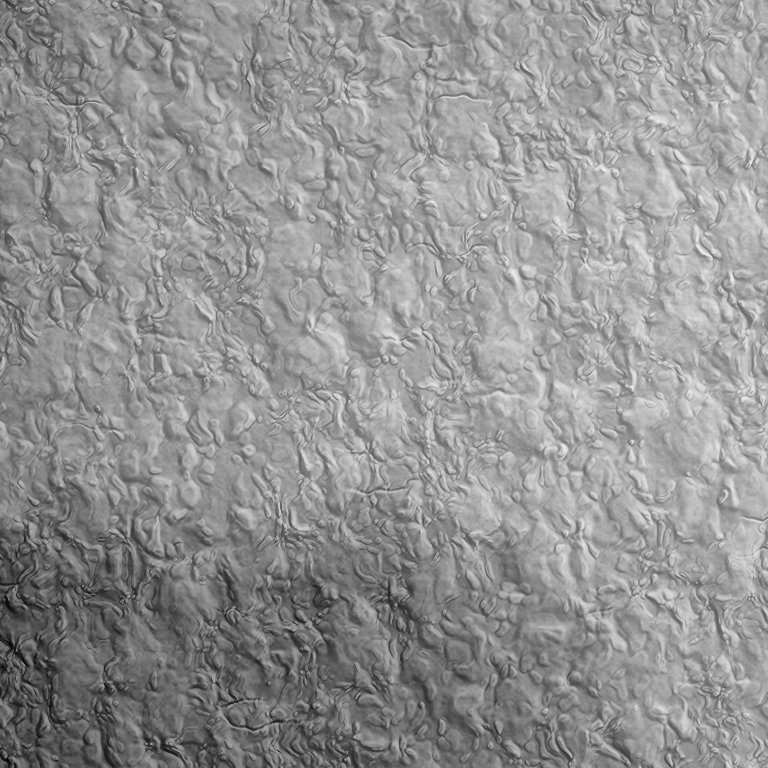
A Shadertoy shader for this texture:

```glsl
#define CLUMP_SCALE vec2(15.0, 10.0)
#define LUMP_SCALE vec2(31.0, 21.0)
#define PEBBLE_SCALE vec2(60.0, 47.0)
#define GRAIN_SCALE vec2(108.0, 90.0)
#define CLUMP_HEIGHT 0.0090
#define LUMP_HEIGHT 0.0068
#define PEBBLE_HEIGHT 0.0036
#define GRAIN_HEIGHT 0.0020
#define LIGHT_DIR vec2(0.70, 0.71)
#define RELIEF 0.27
#define SHADOW 0.21
#define STEP 0.0018

float hash(vec2 p) {
    return fract(sin(dot(p, vec2(127.1, 311.7))) * 43758.5453);
}

vec2 hash2(vec2 p) {
    return vec2(hash(p), hash(p + 57.3));
}

float noise(vec2 p) {
    vec2 i = floor(p), f = fract(p);
    f = f * f * f * (f * (f * 6.0 - 15.0) + 10.0);
    return mix(mix(hash(i), hash(i + vec2(1, 0)), f.x),
               mix(hash(i + vec2(0, 1)), hash(i + vec2(1, 1)), f.x), f.y);
}

vec2 noise2(vec2 p) {
    return vec2(noise(p), noise(p + 31.7)) - 0.5;
}

// Scattered flat-topped daubs that melt into each other
float daubs(vec2 p) {
    vec2 cell = floor(p);
    float gap = 1.0;
    for (int y = -1; y <= 1; y++)
    for (int x = -1; x <= 1; x++) {
        vec2 id = cell + vec2(x, y);
        vec2 centre = id + 0.15 + 0.7 * hash2(id);
        float radius = mix(0.35, 0.75, hash(id + 9.1));
        float chance = hash(id + 4.7);
        float level = step(0.35, chance) * mix(0.3, 1.0, chance);
        float d = length(p - centre) / radius;
        gap *= 1.0 - level * smoothstep(1.0, 0.35, d);
    }
    return 1.0 - gap;
}

// Plaster surface: daubs of four sizes, soft swells and short creases
float height(vec2 p) {
    vec2 w = p + 0.022 * noise2(p * 26.0) + 0.009 * noise2(p * 70.0);
    float clump = daubs(w * CLUMP_SCALE);
    float lump = daubs(w * LUMP_SCALE + 17.0);
    float pebble = daubs(w * PEBBLE_SCALE + 29.0);
    float grain = daubs(w * GRAIN_SCALE + 41.0);
    float hollow = 1.0 - 0.75 * smoothstep(0.2, 0.75, clump);
    float patches = smoothstep(0.35, 0.65, noise(p * vec2(13.0, 9.0) + 5.0));

    float h = CLUMP_HEIGHT * clump;
    h += LUMP_HEIGHT * lump * mix(0.5, 1.0, hollow);
    h += PEBBLE_HEIGHT * pebble * mix(0.3, 1.0, hollow);
    h += GRAIN_HEIGHT * grain * hollow * mix(0.2, 1.0, patches);
    h += 0.008 * noise(w * vec2(24.0, 15.0));
    h += 0.0014 * noise(p * 115.0) + 0.0004 * noise(p * 240.0);

    float line = abs(noise(w * vec2(9.0, 26.0) + 13.0) - 0.5);
    float gate = smoothstep(0.66, 0.85, noise(p * vec2(10.0, 16.0) + 23.0));
    return h - 0.003 * gate * smoothstep(0.10, 0.0, line);
}

// Broad light: bright to the right, shaded along the bottom
float lighting(vec2 uv, out float shade) {
    vec2 q = uv + 0.10 * noise2(uv * 7.0) + 0.05 * noise2(uv * 20.0);
    shade = smoothstep(0.45, 0.25, q.y + 0.10 * q.x);
    shade *= 1.0 - 0.75 * smoothstep(0.62, 1.0, q.x);
    float base = mix(0.60, 0.71, smoothstep(0.0, 0.9, uv.x));
    base -= 0.05 * smoothstep(0.16, 0.0, uv.x);
    base -= 0.04 * smoothstep(0.75, 1.0, uv.y);
    return base - SHADOW * shade;
}

void mainImage(out vec4 fragColor, in vec2 fragCoord) {
    vec2 uv = fragCoord / iResolution.xy;
    vec2 p = fragCoord / iResolution.y;

    // Slope of the surface towards the light
    float h = height(p);
    vec2 slope = vec2(height(p + vec2(STEP, 0.0)) - h,
                      height(p + vec2(0.0, STEP)) - h) / STEP;
    float lit = -dot(slope, LIGHT_DIR);
    float relief = lit / sqrt(1.0 + lit * lit);
    relief *= relief < 0.0 ? 1.1 : 0.9;

    // Tone with darker hollows and fine paint grain
    float shade;
    float tone = lighting(uv, shade);
    tone += RELIEF * mix(0.9, 1.05, shade) * relief;
    tone += 5.0 * (h - 0.0125);
    tone += 0.03 * (noise(p * 380.0) - 0.5);
    fragColor = vec4(vec3(clamp(tone, 0.0, 1.0)), 1.0);
}
```
